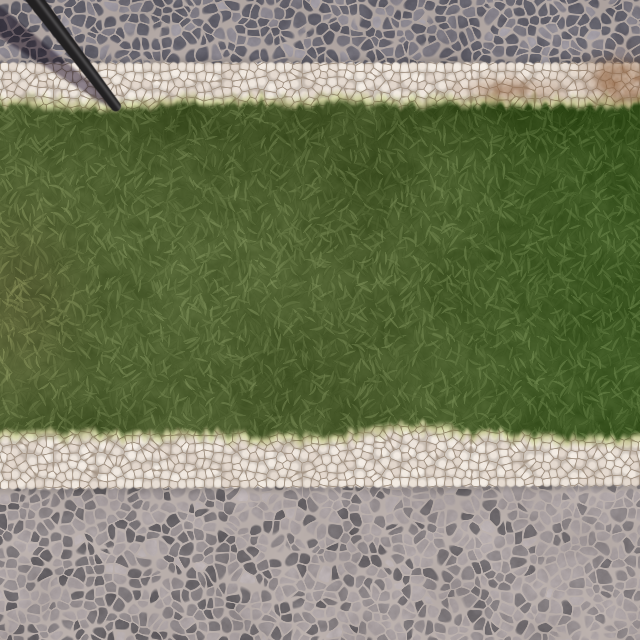
Write a WebGL 1 fragment shader that draws this texture.

```glsl
precision highp float;
// Lawn strip between pale pebble borders and grey pebble paving, with a leaning pole.
uniform vec2 u_resolution;

const float PAVING_SCALE = 58.0;
const float BORDER_SCALE = 72.0;
const float TOP_OUTER = 0.902;
const float TOP_GRASS = 0.837;
const float LOW_GRASS = 0.325;
const float LOW_OUTER = 0.236;
const vec2 POLE_TOP = vec2(0.040, 1.020);
const vec2 POLE_FOOT = vec2(0.181, 0.834);
const vec2 SHADE_TOP = vec2(-0.040, 0.994);
const vec2 SHADE_FOOT = vec2(0.172, 0.838);
const vec3 GRASS_DARK = vec3(0.215, 0.285, 0.110);
const vec3 GRASS_LIGHT = vec3(0.460, 0.530, 0.320);
const vec3 GRASS_DRY = vec3(0.500, 0.490, 0.300);
const vec3 STONE_DARK = vec3(0.380, 0.365, 0.380);
const vec3 STONE_LIGHT = vec3(0.660, 0.625, 0.630);
const vec3 MORTAR = vec3(0.720, 0.680, 0.665);
const vec3 BORDER_STONE = vec3(0.930, 0.895, 0.860);
const vec3 BORDER_GAP = vec3(0.650, 0.590, 0.530);
const vec3 RUST = vec3(0.560, 0.380, 0.240);

float hash(vec2 p) {
  vec3 q = fract(vec3(p.xyx) * 0.1031);
  q += dot(q, q.yzx + 33.33);
  return fract((q.x + q.y) * q.z);
}

vec2 hash2(vec2 p) { return vec2(hash(p), hash(p + 57.3)); }

float noise(vec2 p) {
  vec2 i = floor(p), f = fract(p);
  f = f * f * (3.0 - 2.0 * f);
  return mix(mix(hash(i), hash(i + vec2(1, 0)), f.x),
             mix(hash(i + vec2(0, 1)), hash(i + vec2(1, 1)), f.x), f.y);
}

float fbm(vec2 p) {
  float sum = 0.0, amp = 0.5;
  for (int i = 0; i < 4; i++) {
    sum += amp * noise(p);
    p = p * 2.03 + 17.1;
    amp *= 0.5;
  }
  return sum;
}

float blob(vec2 p, vec2 center, vec2 size) {
  vec2 d = (p - center) / size;
  return exp(-dot(d, d));
}

// Cell pattern: x = nearest distance, y = gap to the next stone, z = stone id.
// Row zero is kept tidy so that it can form a laid edge.
vec3 pebbles(vec2 p) {
  vec2 cell = floor(p), f = fract(p);
  float first = 8.0, second = 8.0, id = 0.0;
  for (int y = -1; y <= 1; y++) {
    for (int x = -1; x <= 1; x++) {
      vec2 o = vec2(float(x), float(y)), c = cell + o;
      float jitter = abs(c.y) < 0.5 ? 0.25 : 0.85;
      float d = length(o + 0.5 + (hash2(c + 200.0) - 0.5) * jitter - f);
      if (d < first) { second = first; first = d; id = hash(c + 311.7); }
      else second = min(second, d);
    }
  }
  return vec3(first, second - first, id);
}

vec3 paving(vec2 p, float upper) {
  vec2 warp = vec2(noise(p * 45.0), noise(p * 45.0 + 9.0)) * 0.012;
  vec3 s = pebbles((p + warp) * PAVING_SCALE + 100.0);
  float darkShare = mix(0.60 - 0.35 * p.x, 0.90, upper);
  float tone = smoothstep(darkShare - 0.5, darkShare + 0.35, s.z);
  vec3 stone = mix(STONE_DARK, STONE_LIGHT, tone);
  stone += vec3(-0.01, 0.0, 0.025) * upper;
  stone += 0.10 * (fbm(p * 90.0) - 0.47) + 0.07 * smoothstep(0.93, 1.0, s.z);
  float body = smoothstep(0.06, 0.24, s.y) * smoothstep(0.72, 0.48, s.x);
  vec3 col = mix(MORTAR - 0.03 * upper, stone, body);
  return col + 0.09 * (fbm(p * 13.0) - 0.47);
}

vec3 border(vec2 p, float inward) {
  vec3 s = pebbles(vec2(p.x, inward) * BORDER_SCALE);
  vec3 stone = BORDER_STONE + 0.10 * (s.z - 0.6) * vec3(0.8, 1.0, 1.1);
  stone -= 0.12 * smoothstep(0.25, 0.65, s.x);
  return mix(BORDER_GAP, stone, smoothstep(0.0, 0.20, s.y));
}

// Curved blades scattered over a grid: x = brightness, y = coverage.
vec2 blades(vec2 p, float seed) {
  vec2 cell = floor(p), result = vec2(0.0);
  for (int y = -1; y <= 1; y++) {
    for (int x = -1; x <= 1; x++) {
      vec2 c = cell + vec2(float(x), float(y));
      vec2 r = hash2(c + seed);
      float tilt = (hash(c + seed + 91.0) - 0.5) * 2.6;
      vec2 d = p - c - r;
      d = vec2(d.x * cos(tilt) - d.y * sin(tilt), d.x * sin(tilt) + d.y * cos(tilt));
      d.x += (r.x - 0.5) * 0.9 * d.y * d.y;
      float width = 0.15 * (1.0 - smoothstep(0.15, 0.75, abs(d.y)));
      float cover = 1.0 - smoothstep(width * 0.3, width + 0.05, abs(d.x));
      cover *= 1.0 - smoothstep(0.55, 0.75, abs(d.y));
      float shade = 0.25 + 0.75 * hash(c + seed + 43.0);
      result = mix(result, vec2(shade, 1.0), cover);
    }
  }
  return result;
}

vec3 lawn(vec2 p) {
  float light = 0.28 + 0.45 * (fbm(p * 65.0) - 0.45);
  for (int i = 0; i < 3; i++) {
    float k = float(i);
    vec2 b = blades(p * (42.0 + 9.0 * k) + k * 7.3, 20.0 + 130.0 * k);
    light = mix(light, b.x, b.y * 0.62);
  }
  light += 0.55 * (fbm(p * 7.0 + 3.0) - 0.47);
  light += 0.14 * blob(p, vec2(0.37, 0.57), vec2(0.16, 0.13));
  light -= 0.13 * smoothstep(0.45, 1.0, p.x) + 0.12 * smoothstep(0.68, 0.84, p.y);
  vec3 col = mix(GRASS_DARK, GRASS_LIGHT, clamp(light, -0.1, 1.1));
  float dry = blob(p, vec2(0.02, 0.53), vec2(0.10, 0.14));
  col = mix(col, GRASS_DRY * (0.6 + 0.6 * light), 0.5 * dry);
  return col + vec3(-0.035, 0.0, -0.025) * smoothstep(0.5, 1.0, p.x);
}

// Distance from a bar that narrows from half-width wa to wb.
float bar(vec2 p, vec2 a, vec2 b, float wa, float wb) {
  float h = clamp(dot(p - a, b - a) / dot(b - a, b - a), 0.0, 1.0);
  return length(p - mix(a, b, h)) - mix(wa, wb, h);
}

void main() {
  vec2 p = gl_FragCoord.xy / u_resolution;
  float soft = 1.0 / u_resolution.y;
  float lowOuter = LOW_OUTER + 0.005 * p.x;

  // Paving and pale borders
  vec3 col = paving(p, step(0.6, p.y));
  float topIn = TOP_OUTER - p.y, lowIn = p.y - lowOuter;
  float inward = min(topIn, lowIn);
  float ripple = 0.003 * abs(sin(p.x * BORDER_SCALE * 3.14159));
  col *= 1.0 - 0.12 * smoothstep(-0.014, 0.0, inward);
  col = mix(col, border(p, inward), smoothstep(-0.002, 0.002, inward + ripple - 0.002));
  float stain = blob(p, vec2(0.985, 0.875), vec2(0.06, 0.035));
  stain += 0.6 * blob(p, vec2(0.80, 0.858), vec2(0.07, 0.018));
  col = mix(col, RUST, clamp(stain * 1.5 * fbm(p * 38.0), 0.0, 0.75));

  // Ragged lawn
  float fringe = 0.013 * (noise(p * vec2(115.0, 35.0)) - 0.5) + 0.008 * (fbm(p * 30.0) - 0.47);
  float topEdge = TOP_GRASS - 0.008 * blob(p, vec2(0.18, p.y), vec2(0.07, 1.0));
  float lowEdge = LOW_GRASS + 0.013 * blob(p, vec2(0.64, p.y), vec2(0.065, 1.0));
  lowEdge -= 0.007 * (blob(p, vec2(0.45, p.y), vec2(0.08, 1.0)) + smoothstep(0.75, 0.9, p.x));
  float inLawn = min(topEdge - p.y, p.y - lowEdge) + fringe;
  col = mix(col, col * vec3(0.86, 0.90, 0.70), smoothstep(-0.022, 0.0, inLawn));
  col = mix(col, lawn(p), smoothstep(-0.006, 0.008, inLawn));

  // Pole and its cast shadow
  float shade = bar(p, SHADE_TOP, SHADE_FOOT, 0.023, 0.006);
  col *= mix(vec3(1.0), vec3(0.57, 0.54, 0.60), 1.0 - smoothstep(-0.004, 0.004, shade));
  float pole = bar(p, POLE_TOP, POLE_FOOT, 0.013, 0.008);
  vec2 axis = normalize(POLE_FOOT - POLE_TOP);
  float side = dot(p - POLE_TOP, vec2(-axis.y, axis.x));
  vec3 metal = vec3(0.13, 0.125, 0.13) + 0.16 * exp(-pow((side - 0.003) / 0.003, 2.0));
  col = mix(col, metal, 1.0 - smoothstep(-soft, soft, pole));

  gl_FragColor = vec4(clamp(col, 0.0, 1.0), 1.0);
}
```
